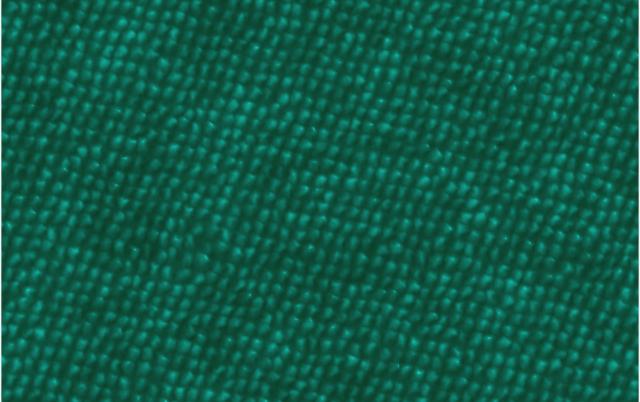
A Shadertoy shader for this texture:

```glsl
// Green woven cloth: a skewed grid of glossy, uneven thread bumps with a thin pale margin.

const float THREADS_ACROSS = 47.0;
const vec2 ROW_STEP = vec2(1.0, -0.18);     // along a row, in thread widths
const vec2 COLUMN_STEP = vec2(0.40, 1.02);  // up a column, in thread widths
const float BUMP_LEAN = 0.46;               // clockwise lean of each bump, radians

const vec3 SHADOW_GREEN = vec3(0.048, 0.265, 0.185);
const vec3 BRIGHT_GREEN = vec3(0.060, 0.610, 0.540);
const vec3 GLINT_TEAL = vec3(0.140, 0.800, 0.720);
const vec3 MARGIN_WHITE = vec3(0.94, 0.96, 0.96);

vec2 hash2(vec2 cell) {
    vec3 q = fract(cell.xyx * vec3(0.1031, 0.1030, 0.0973));
    q += dot(q, q.yzx + 33.33);
    return fract((q.xx + q.yz) * q.zy);
}

float cornerSlope(vec2 cell, vec2 corner, vec2 f) {
    return dot(hash2(cell + corner) * 2.0 - 1.0, f - corner);
}

// Gradient noise, roughly -0.7 to 0.7
float gradientNoise(vec2 p) {
    vec2 cell = floor(p), f = p - cell;
    vec2 w = f * f * f * (f * (f * 6.0 - 15.0) + 10.0);
    float low = mix(cornerSlope(cell, vec2(0, 0), f), cornerSlope(cell, vec2(1, 0), f), w.x);
    float high = mix(cornerSlope(cell, vec2(0, 1), f), cornerSlope(cell, vec2(1, 1), f), w.x);
    return mix(low, high, w.y);
}

// Coordinates of p in axes turned clockwise by an angle
vec2 tilt(vec2 p, float angle) {
    float c = cos(angle), s = sin(angle);
    return vec2(c * p.x - s * p.y, s * p.x + c * p.y);
}

float gaussian(vec2 offset, vec2 spread) {
    vec2 q = offset / spread;
    return exp(-0.5 * dot(q, q));
}

// Returns bump height (x), shadow (y) and glint (z); p is in thread widths
vec3 weave(vec2 p, mat2 lattice) {
    vec3 result = vec3(0.0);
    vec2 home = floor(inverse(lattice) * p);
    for (int j = -1; j <= 1; j++) {
        for (int i = -1; i <= 1; i++) {
            vec2 cell = home + vec2(i, j);
            vec2 jitter = hash2(cell + 7.0) - 0.5;
            vec2 look = hash2(cell + 91.0);
            float over = mod(cell.x + cell.y, 2.0) - 0.5;   // over-under thread
            vec2 center = lattice * (cell + 0.5) + jitter * 0.34 + vec2(0.0, 0.12 * over);
            vec2 d = tilt(p - center, BUMP_LEAN + jitter.x * 0.8);

            // Body fades slowly downward and sharply at its lit upper end
            float lengthwise = d.y > 0.0 ? 0.20 : 0.40;
            float body = gaussian(d, vec2(0.20 + 0.07 * look.y, lengthwise));
            float shade = gaussian(d - vec2(0.40, -0.26), vec2(0.20, 0.30));
            vec2 glintSpot = vec2(0.02 + 0.2 * jitter.y, 0.07 + 0.15 * jitter.x);
            float glint = gaussian(d - glintSpot, vec2(0.16, 0.11));
            result = max(result, vec3(body * mix(0.34, 0.78, look.x), shade,
                                      glint * smoothstep(0.15, 1.0, look.y)));
        }
    }
    return result;
}

vec3 clothColor(vec2 p) {
    // Threads wander slightly from straight lines
    vec2 wander = vec2(gradientNoise(p * 0.23 + 5.0), gradientNoise(p * 0.23 + 37.0));
    vec2 fray = vec2(gradientNoise(p * 1.7 + 11.0), gradientNoise(p * 1.7 + 53.0));
    vec3 bump = weave(p + wander * 0.45 + fray * 0.22, mat2(ROW_STEP, COLUMN_STEP));

    // Broad worn patches and fine fibres
    float wear = gradientNoise(p * 0.14 + 61.0) + 0.7 * gradientNoise(p * 0.5 + 13.0);
    float fibre = gradientNoise(p * vec2(3.4, 2.6)) + 0.5 * gradientNoise(p * 6.0 + 29.0);

    float light = 0.08 + bump.x * (1.05 + 0.4 * wear) - 0.13 * bump.y;
    light += 0.13 * wear + 0.20 * fibre * (0.35 + bump.x) + 0.30 * bump.z;
    vec3 color = mix(SHADOW_GREEN, BRIGHT_GREEN, clamp(light, -0.06, 1.05));

    // Rare sparkles on the shiniest bumps
    float sparkle = smoothstep(0.75, 1.2, bump.z + 0.6 * fibre);
    return mix(color, GLINT_TEAL, 0.6 * sparkle);
}

void mainImage(out vec4 fragColor, in vec2 fragCoord) {
    vec2 p = fragCoord / iResolution.x;
    float pixel = 1.0 / iResolution.x;
    vec3 color = clothColor(p * THREADS_ACROSS + 80.0);

    // Pale margin along the left and right edges
    float edgeDistance = min(p.x, 1.0 - p.x);
    float margin = 1.0 - smoothstep(-0.5 * pixel, 0.5 * pixel, edgeDistance - 0.0022);
    fragColor = vec4(mix(color, MARGIN_WHITE, margin), 1.0);
}
```
